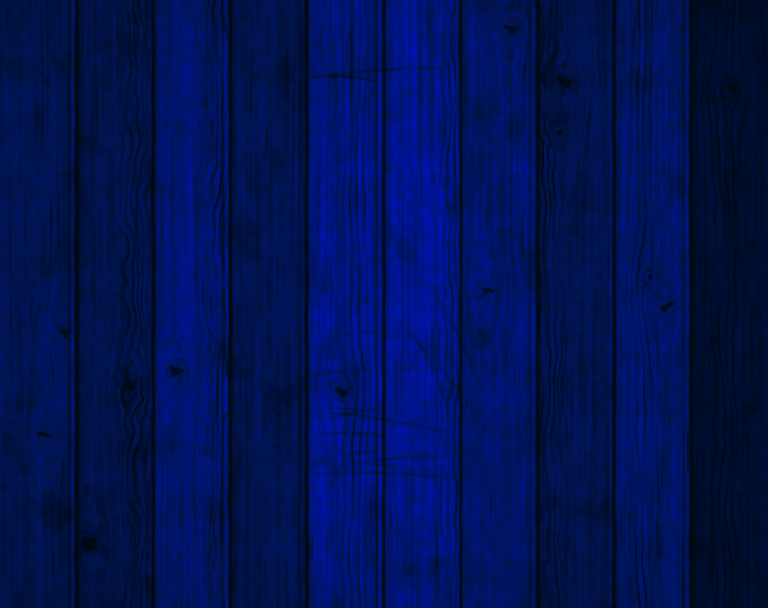
Reproduce this texture procedurally as a Shadertoy shader.

```glsl
const float PLANKS = 10.0;
const float TAU = 6.2831853;

// Blue level of each plank, where its figure runs across it, and how wavy it is
const float TONE[10] = float[10](0.33, 0.29, 0.42, 0.30, 0.49, 0.51, 0.40, 0.30, 0.42, 0.20);
const float FIGURE[10] = float[10](-1.0, 0.75, 0.87, -1.0, 0.6, 0.93, -1.0, 0.16, 0.4, 0.45);
const float WAVINESS[10] = float[10](0.0, 2.2, 2.0, 0.0, 0.7, 1.4, 0.0, 1.8, 0.7, 1.2);

float hash(vec2 p) {
    vec3 q = fract(p.xyx * 0.1031);
    q += dot(q, q.yzx + 33.33);
    return fract((q.x + q.y) * q.z);
}

float cornerSlope(vec2 cell, vec2 offset) {
    float angle = TAU * hash(cell);
    return dot(vec2(cos(angle), sin(angle)), offset);
}

float gradientNoise(vec2 p) {
    vec2 i = floor(p), f = fract(p), o = vec2(1.0, 0.0);
    vec2 w = f * f * f * (f * (f * 6.0 - 15.0) + 10.0);
    return mix(mix(cornerSlope(i, f), cornerSlope(i + o, f - o), w.x),
               mix(cornerSlope(i + o.yx, f - o.yx), cornerSlope(i + 1.0, f - 1.0), w.x), w.y);
}

float fbm(vec2 p) {
    float sum = 0.0, amp = 1.0;
    for (int i = 0; i < 4; i++) {
        sum += amp * gradientNoise(p);
        p = p * 2.03 + 17.3;
        amp *= 0.55;
    }
    return sum;
}

float bell(float x, float width) {
    return exp(-x * x / (width * width));
}

// Bends the grain round the knots of a plank; returns (grain x, darkness)
vec2 knots(vec2 q, float plank, float height) {
    float grainX = q.x, dark = 0.0;
    for (int i = 0; i < 2; i++) {
        vec2 seed = vec2(plank * 3.7 + 5.0, float(i) * 11.3 + 2.0);
        float present = step(0.45, hash(seed + 97.0));
        vec2 centre = vec2(0.15 + 0.7 * hash(seed), height * hash(seed + 41.0));
        vec2 d = (q - centre) * vec2(0.85, 1.0);
        d += 0.12 * vec2(gradientNoise(q * 6.0), gradientNoise(q * 6.0 + 31.0));
        float r = length(d), size = mix(0.06, 0.11, hash(seed + 73.0));
        grainX -= present * 0.85 * d.x * bell(length(d * vec2(1.0, 0.5)), 3.0 * size);
        dark += present * (0.55 * bell(r, size) + 0.2 * bell(r, 2.0 * size) * sin(r * 60.0));
    }
    return vec2(grainX, dark);
}

// Dark lines gathered in a band of the plank
float figureLines(vec2 q, float seed, float centre, float waviness) {
    float bend = gradientNoise(vec2(q.x * 2.5 + seed, q.y * 0.9))
               + 0.4 * gradientNoise(vec2(q.x * 4.0, q.y * 2.6 + seed));
    float line = smoothstep(0.0, 1.0, sin(TAU * (q.x * 11.0 + waviness * bend)));
    float fade = 0.75 + 1.1 * gradientNoise(vec2(q.x * 5.0 + seed, q.y * 0.8));
    return line * fade * bell(q.x - centre, 0.2) * step(0.0, centre);
}

// Thin broken cracks along the grain
float cracks(vec2 q, float seed) {
    float n = gradientNoise(vec2(q.x * 19.0 + seed, q.y * 0.9 + seed));
    return smoothstep(0.22, 0.5, n) * smoothstep(-0.1, 0.35, gradientNoise(q * vec2(3.0, 1.1) + seed));
}

// Bowed stroke from a start point, thinning at both ends
float scratch(vec2 p, vec2 start, float angle, float len, float sag, float width) {
    vec2 d = p - start;
    d = vec2(cos(angle) * d.x + sin(angle) * d.y, cos(angle) * d.y - sin(angle) * d.x);
    float t = clamp(d.x / len, 0.0, 1.0);
    float dist = length(d - vec2(t * len, sag * t * (1.0 - t)));
    return bell(dist, width) * sqrt(4.0 * t * (1.0 - t));
}

float scratches(vec2 p) {
    float sum = 0.0;
    for (int i = 0; i < 16; i++) {
        vec2 seed = vec2(float(i) * 7.1 + 3.0, 19.0);
        bool steep = i % 4 == 0, high = i % 6 == 5;
        vec2 start = vec2(3.8 + 0.8 * hash(seed), high ? 6.9 : 1.5 + 2.2 * hash(seed + 5.0));
        if (steep) start = vec2(5.2 + 0.6 * hash(seed), 3.3 + hash(seed + 5.0));
        float angle = steep ? -1.2 + 0.4 * hash(seed + 9.0) : -0.2 + 0.45 * hash(seed + 9.0);
        float len = mix(0.9, 2.0, hash(seed + 13.0));
        sum += scratch(p, start, angle, len, 0.2, 0.02) * mix(0.25, 0.55, hash(seed + 17.0));
    }
    return min(sum, 0.6) * clamp(0.8 + 1.2 * gradientNoise(p * 4.0), 0.0, 1.0);
}

// Brightness factor of the joints between planks
float joints(float x, float y) {
    float seam = round(x), d = x - seam + 0.01 * gradientNoise(vec2(seam * 9.0, y * 2.0));
    float inside = step(0.5, seam) * step(seam, PLANKS - 0.5);
    float gap = bell(d, mix(0.016, 0.028, hash(vec2(seam, 7.0))));
    float light = 0.7 * hash(vec2(seam, 23.0)) * bell(d + 0.05, 0.016);
    float groove = 0.5 * hash(vec2(seam, 51.0)) * bell(d + 0.1, 0.016) + 0.22 * bell(d, 0.08);
    return mix(1.0, (1.0 + light - groove) * (1.0 - 0.8 * gap), inside);
}

void mainImage(out vec4 fragColor, in vec2 fragCoord) {
    vec2 p = fragCoord * PLANKS / iResolution.x;
    float height = iResolution.y * PLANKS / iResolution.x;
    float plank = clamp(floor(p.x), 0.0, PLANKS - 1.0), seed = plank * 13.7;
    vec2 q = vec2(p.x - plank, p.y);
    int id = int(plank);

    // Grain and figure
    vec2 knot = knots(q, plank, height);
    vec2 g = vec2(knot.x, q.y);
    float grain = 0.18 * gradientNoise(vec2(g.x * 5.0 + seed, g.y * 0.2))
                + 0.22 * gradientNoise(vec2(g.x * 13.0 + seed, g.y * 0.3))
                + 0.36 * gradientNoise(vec2(g.x * 25.0 + seed, g.y * 0.5));
    float figure = figureLines(g, seed, FIGURE[id], WAVINESS[id]);

    // Stains and wear
    float mottle = fbm(vec2(p.x * 2.5 + seed, p.y * 2.0));
    float speck = fbm(p * vec2(9.0, 7.0) + seed);
    float stain = smoothstep(0.1, 0.8, fbm(p * vec2(1.5, 1.2) + 8.0));

    // Light falls off away from the centre
    vec2 c = p / vec2(PLANKS, height) - 0.5;
    float level = TONE[id] * (1.1 - 0.6 * dot(c, c));
    level *= 1.0 + grain + 0.18 * mottle + 0.19 * speck;
    level *= (1.0 - 0.55 * figure) * (1.0 - 0.32 * stain) * (1.0 - 0.4 * cracks(g, seed));
    level *= (1.0 - clamp(knot.y, -0.15, 0.7)) * (1.0 - scratches(p));
    level = max(level * joints(p.x, p.y), 0.06);

    float green = mix(0.035, 0.08, smoothstep(0.05, 0.36, level));
    fragColor = vec4(0.0, green, level, 1.0);
}
```
